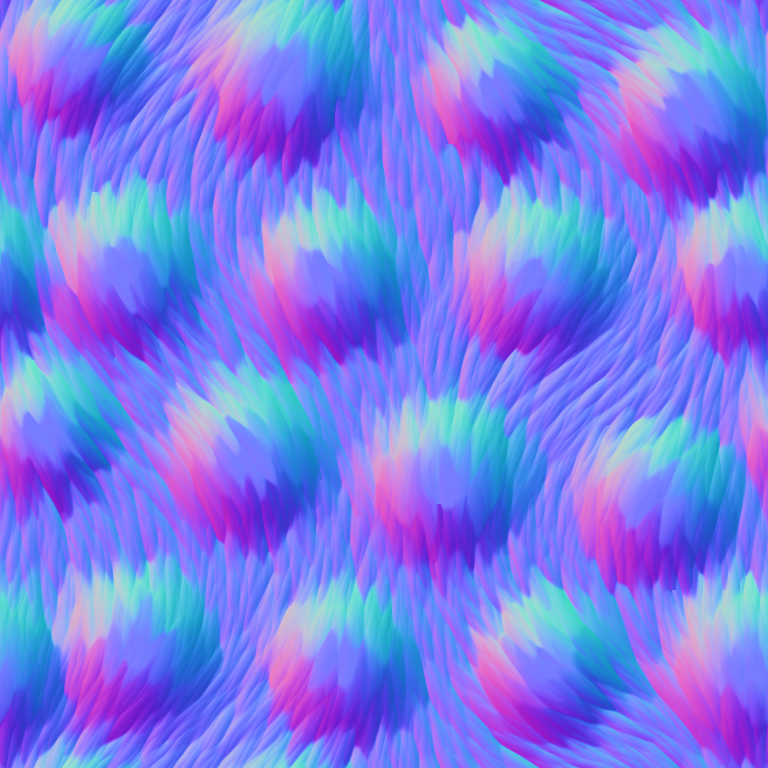
This texture map is drawn by a WebGL 2 fragment shader. Its source:

```glsl
#version 300 es
precision highp float;
// Seamless normal map of furry fabric with four by four rounded tufts.

uniform vec2 u_resolution;
out vec4 fragColor;

const float TAU = 6.28319;

// Tufts: layout is in cells, rows run from bottom to top
const float TUFTS = 4.0;
const vec4 ROW_SHIFT = vec4(0.30, -0.19, 0.26, 0.02);
const vec4 ROW_TILT = vec4(0.04, 0.11, 0.0, 0.105);
const float COLUMN_DRIFT = 0.07;
const float ROW_LIFT = 0.05;
const float TUFT_RADIUS = 0.083;
const float RADIUS_VARIATION = 0.12;
const float TUFT_SLOPE = 1.15;

// Fur: sizes are half extents (across, along) in canvas units
const float COARSE_GRID = 32.0;
const vec2 COARSE_SIZE = vec2(0.011, 0.050);
const float COARSE_SLOPE = 0.50;
const float FINE_GRID = 56.0;
const vec2 FINE_SIZE = vec2(0.0050, 0.030);
const float FINE_SLOPE = 0.24;
const float LEAN = 0.80;
const float LEAN_JITTER = 0.45;
const float BLEND_SHARPNESS = 5.0;
const float CLUMPING = 0.50;
const float CROWN_SMOOTHING = 0.85;

vec3 hash3(vec2 cell) {
  vec3 q = fract(vec3(cell.xyx) * vec3(0.1031, 0.1030, 0.0973));
  q += dot(q, q.yxz + 33.33);
  return fract((q.xxy + q.yzz) * q.zyx);
}

// Combing angle from vertical, positive to the right
float combAngle(vec2 p) {
  float sweep = sin(TAU * p.x) * (cos(TAU * p.y) + 0.15);
  float ripple = sin(TAU * (2.0 * p.x + p.y) + 1.0) * 0.12;
  return LEAN * sweep + ripple - 0.08;
}

// Anisotropic cellular noise: xy is strand tilt, zw is offset to strand root
vec4 fur(vec2 p, float grid, vec2 size, float seed) {
  vec2 home = floor(p * grid);
  vec4 total = vec4(0.0);
  float weightSum = 0.0;
  for (int j = -2; j <= 2; j++) {
    for (int i = -2; i <= 2; i++) {
      vec2 cell = home + vec2(i, j);
      vec2 id = mod(cell, grid) + seed;
      vec3 rnd = hash3(id);
      vec2 root = (cell + rnd.xy) / grid;
      float angle = combAngle(root) + (fract(rnd.z * 17.0) - 0.5) * LEAN_JITTER;
      vec2 along = vec2(sin(angle), cos(angle));
      vec2 across = vec2(along.y, -along.x);
      vec2 d = p - root;
      vec2 uv = vec2(dot(d, across), dot(d, along)) / size;
      float height = 1.0 - dot(uv, uv) + 0.7 * rnd.z;
      float weight = exp(BLEND_SHARPNESS * height);
      vec2 side = across * clamp(uv.x, -1.2, 1.2);
      vec2 tip = along * clamp(uv.y, -1.0, 1.0) * 0.25;
      total += weight * vec4(side + tip, -d);
      weightSum += weight;
    }
  }
  return total / max(weightSum, 1e-12);
}

// Rounded tufts: xy is outward tilt, z is coverage of the smooth crown
vec3 tufts(vec2 p) {
  vec3 result = vec3(0.0);
  for (int j = 0; j < int(TUFTS); j++) {
    for (int i = 0; i < int(TUFTS); i++) {
      vec2 cell = vec2(i, j);
      float column = cell.x - 0.5 * (TUFTS - 1.0);
      vec2 shift = vec2(ROW_SHIFT[j] + COLUMN_DRIFT * column,
                        ROW_LIFT - ROW_TILT[j] * column);
      vec3 rnd = hash3(cell + 7.0);
      shift += (rnd.xy - 0.5) * 0.06;
      vec2 d = p - (cell + 0.5 + shift) / TUFTS;
      d -= round(d);
      float radius = TUFT_RADIUS * (1.0 + RADIUS_VARIATION * (2.0 * rnd.z - 1.0));
      float r = length(d);
      float q = r / radius;
      float flank = smoothstep(0.15, 0.95, q) * (1.0 - smoothstep(0.9, 1.6, q));
      result.xy += d / max(r, 1e-4) * flank;
      result.z += 1.0 - smoothstep(0.25, 1.0, q);
    }
  }
  return result;
}

void main() {
  vec2 p = gl_FragCoord.xy / u_resolution;
  vec4 coarse = fur(p, COARSE_GRID, COARSE_SIZE, 3.0);
  vec4 fine = fur(p, FINE_GRID, FINE_SIZE, 91.0);

  // Strands drag the tuft flanks into ragged wedges
  vec3 tuft = tufts(p + CLUMPING * (coarse.zw + 0.4 * fine.zw));
  float nap = 1.0 - CROWN_SMOOTHING * min(tuft.z, 1.0);
  vec2 tilt = TUFT_SLOPE * tuft.xy
            + nap * (COARSE_SLOPE * coarse.xy + FINE_SLOPE * fine.xy);

  // Encode with the horizontal axis flipped
  vec3 normal = normalize(vec3(-tilt.x - 0.06, tilt.y - 0.03, 1.0));
  fragColor = vec4(0.5 + 0.5 * normal, 1.0);
}
```
